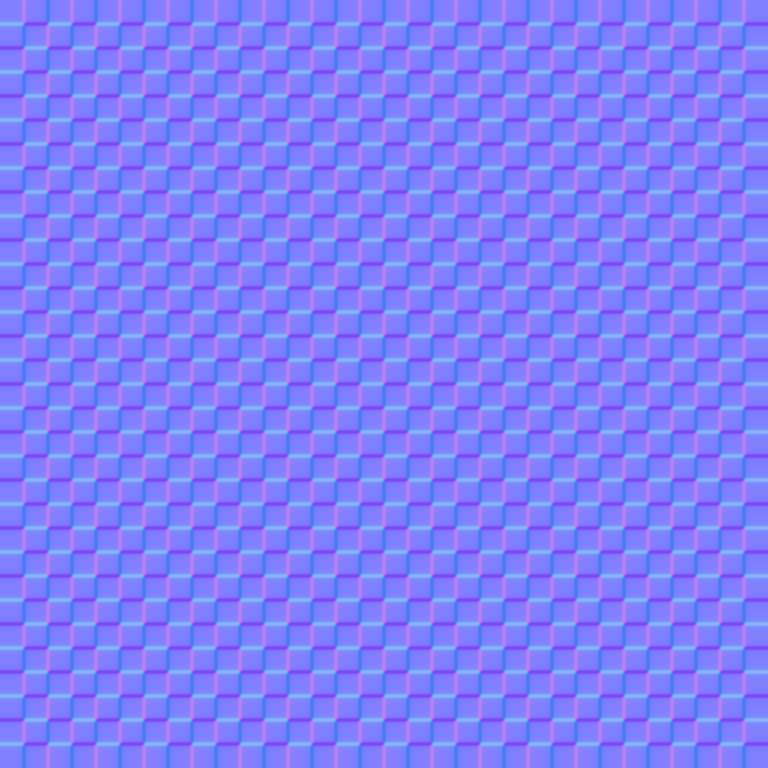
Write a Shadertoy shader that draws this texture map.

```glsl
// Tangent-space normal map of a 32 by 32 checkerboard of raised and sunken tiles.

const float TILES = 32.0;        // tiles across and down
const float EDGE_WIDTH = 0.055;  // spread of the bevel, in tiles
const float EDGE_SLOPE = 0.51;   // steepness at the middle of the bevel
const float TAIL_WIDTH = 0.17;   // spread of the faint shading beside it
const float TAIL_SLOPE = 0.06;

float bell(float x, float width) {
    return exp(-0.5 * x * x / (width * width));
}

// +1 for even integers, -1 for odd ones
float parity(float n) {
    return 1.0 - 2.0 * mod(n, 2.0);
}

// 1 for the lines between tiles, 0 for the two on the outer border
float innerLine(float line, float count) {
    return step(0.5, line) * step(line, count - 0.5);
}

// Signed steepness across the nearest tile line
float edgeSlope(float x, float count, float pixel) {
    float line = floor(x + 0.5);
    float width = max(EDGE_WIDTH, 0.5 * pixel);
    float bevel = EDGE_SLOPE * EDGE_WIDTH / width * bell(x - line, width);
    float tail = TAIL_SLOPE * bell(x - line, TAIL_WIDTH);
    return parity(line) * innerLine(line, count) * (bevel + tail);
}

// Square wave of tile heights, softened where neighbours meet
float tileSide(float x, float count, float pixel) {
    float line = floor(x + 0.5);
    float width = max(EDGE_WIDTH, 0.5 * pixel);
    float ramp = clamp((x - line) / (1.6 * width), -1.0, 1.0);
    float side = mix(1.0, ramp, innerLine(line, count));
    // The outer border keeps the sign of the tile it belongs to
    return line > count - 0.5 ? -side : parity(line) * side;
}

void mainImage(out vec4 fragColor, in vec2 fragCoord) {
    vec2 grid = TILES * fragCoord / iResolution.xy;
    vec2 pixel = TILES / iResolution.xy;

    // Slopes of the product of two square waves; green runs downward
    float slopeX = edgeSlope(grid.x, TILES, pixel.x) * tileSide(grid.y, TILES, pixel.y);
    float slopeY = edgeSlope(grid.y, TILES, pixel.y) * tileSide(grid.x, TILES, pixel.x);

    // Pack the unit normal into colour
    vec3 normal = normalize(vec3(slopeX, -slopeY, 1.0));
    fragColor = vec4(0.5 + 0.5 * normal, 1.0);
}
```
